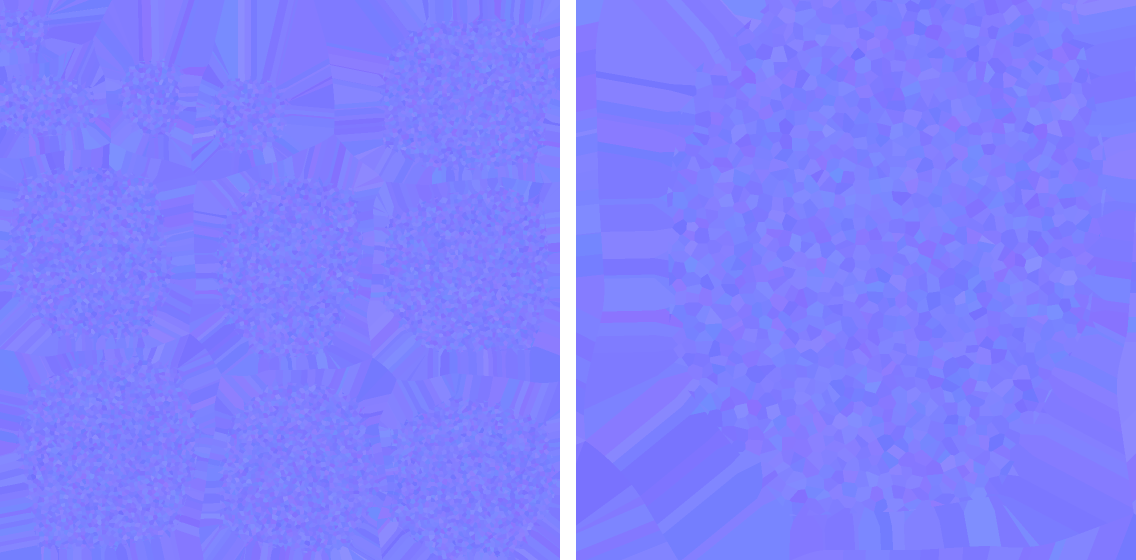
Left: the whole. Right: its middle third, enlarged.
This texture map is drawn by a Shadertoy shader. Its source:

```glsl
// Tangent-space normal map of faceted chip islands whose outer facets streak across the gaps.

const float CELLS = 138.0;         // facets across the canvas
const float TILT = 0.050;          // spread of the facet normals
const int CORNERS = 11;            // corners of each island outline
const float MIN_RADIUS = 0.90;     // outline variation, relative to island size
const float MAX_RADIUS = 1.08;
const float FLARE = 1.2;           // facets' widening beyond the rim, in cells
const int STREAK_REACH = 2;        // facet search radius outside the islands
const int AA = 2;                  // samples per pixel side
const float TAU = 6.28319;

// Island centre (xy) and half size (zw)
const int ISLAND_COUNT = 11;
const vec4 ISLANDS[ISLAND_COUNT] = vec4[ISLAND_COUNT](
    vec4(0.191, 0.190, 0.163, 0.173),
    vec4(0.536, 0.160, 0.145, 0.150),
    vec4(0.846, 0.140, 0.150, 0.143),
    vec4(0.163, 0.545, 0.150, 0.160),
    vec4(0.517, 0.527, 0.128, 0.160),
    vec4(0.830, 0.512, 0.147, 0.150),
    vec4(0.837, 0.827, 0.152, 0.137),
    vec4(0.445, 0.796, 0.068, 0.068),
    vec4(0.270, 0.828, 0.060, 0.070),
    vec4(0.085, 0.809, 0.092, 0.056),
    vec4(0.033, 0.944, 0.052, 0.040));

// Integer hash: three random values in 0..1
vec3 hash3(ivec3 key) {
    uvec3 v = uvec3(key + 4096) * 1664525u + 1013904223u;
    v.x += v.y * v.z; v.y += v.z * v.x; v.z += v.x * v.y;
    v ^= v >> 16u;
    v.x += v.y * v.z; v.y += v.z * v.x; v.z += v.x * v.y;
    return vec3(v >> 8u) / 16777216.0;
}

// Corner of an island: a rounded square with uneven radii
vec2 islandCorner(int island, int corner) {
    int i = corner % CORNERS;
    vec3 h = hash3(ivec3(island, i, 7));
    float angle = TAU * (float(i) + 0.6 * h.x) / float(CORNERS);
    vec2 dir = vec2(cos(angle), sin(angle));
    vec2 sq = dir * dir;
    float radius = mix(MIN_RADIUS, MAX_RADIUS, h.y) / sqrt(sqrt(dot(sq, sq)));
    return ISLANDS[island].xy + ISLANDS[island].zw * dir * radius;
}

// Closest point on any island; returns p itself when p lies inside one
vec2 nearestIslandPoint(vec2 p) {
    vec2 nearest = p;
    float best = 1e3;
    for (int k = 0; k < ISLAND_COUNT; k++) {
        vec2 gap = max(abs(p - ISLANDS[k].xy) - ISLANDS[k].zw * MAX_RADIUS, 0.0);
        if (dot(gap, gap) >= best) continue;

        bool inside = false;
        vec2 a = islandCorner(k, 0);
        for (int i = 1; i <= CORNERS; i++) {
            vec2 b = islandCorner(k, i);
            vec2 edge = b - a;
            vec2 onEdge = a + edge * clamp(dot(p - a, edge) / dot(edge, edge), 0.0, 1.0);
            float dist2 = dot(p - onEdge, p - onEdge);
            if (dist2 < best) { best = dist2; nearest = onEdge; }
            // Even-odd crossing test
            if ((a.y > p.y) != (b.y > p.y) && p.x < a.x + edge.x * (p.y - a.y) / edge.y)
                inside = !inside;
            a = b;
        }
        if (inside) return p;
    }
    return nearest;
}

// Voronoi facet owning p; past the flare, facets run on as parallel streaks
ivec2 facetAt(vec2 p) {
    vec2 rim = nearestIslandPoint(p) * CELLS;
    vec2 outward = p * CELLS - rim;
    float away = length(outward);
    vec2 probe = rim + outward * min(1.0, FLARE / max(away, 1e-4));
    int reach = away > 0.0 ? STREAK_REACH : 1;
    ivec2 base = ivec2(floor(rim));
    ivec2 facet = base;
    float best = 1e9;
    for (int y = -reach; y <= reach; y++)
    for (int x = -reach; x <= reach; x++) {
        ivec2 cell = base + ivec2(x, y);
        vec2 site = vec2(cell) + hash3(ivec3(cell, 1)).xy;
        vec2 toSite = site - probe;
        float dist2 = dot(toSite, toSite);
        // Only sites on the island side of the rim grow outward
        if (dist2 < best && dot(site - rim, outward) <= 0.0) {
            best = dist2;
            facet = cell;
        }
    }
    return facet;
}

// Encoded normal with a bell-shaped random tilt
vec3 facetColor(ivec2 facet) {
    vec3 u = hash3(ivec3(facet, 2));
    vec3 v = hash3(ivec3(facet, 3));
    vec2 tilt = TILT * 2.0 * (vec2(u.x + u.y + u.z, v.x + v.y + v.z) - 1.5);
    return 0.5 + 0.5 * vec3(tilt, sqrt(1.0 - dot(tilt, tilt)));
}

void mainImage(out vec4 fragColor, in vec2 fragCoord) {
    vec3 color = vec3(0.0);
    for (int j = 0; j < AA; j++)
    for (int i = 0; i < AA; i++) {
        vec2 offset = (vec2(i, j) + 0.5) / float(AA) - 0.5;
        color += facetColor(facetAt((fragCoord + offset) / iResolution.xy));
    }
    fragColor = vec4(color / float(AA * AA), 1.0);
}
```
